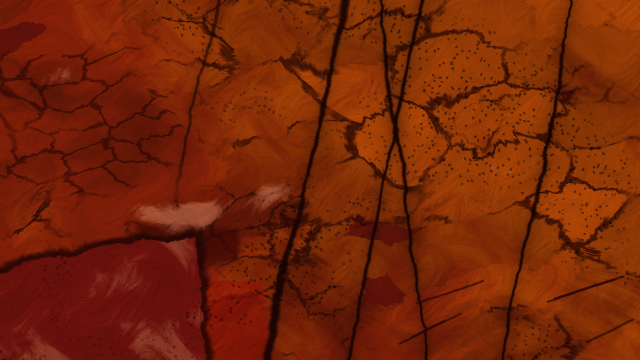
Give the GLSL for this texture, as a WebGL 1 fragment shader.

```glsl
precision highp float;
// Weathered ochre and rust rock face, split by steep dark cracks, with a crimson slab.
uniform vec2 u_resolution;

const vec3 OCHRE = vec3(0.60, 0.235, 0.02);
const vec3 RUST = vec3(0.49, 0.115, 0.03);
const vec3 UMBER = vec3(0.34, 0.075, 0.02);
const vec3 CRIMSON = vec3(0.41, 0.065, 0.045);
const vec3 PINK = vec3(0.69, 0.38, 0.26);
const vec3 SHADOW = vec3(0.13, 0.015, 0.01);

vec2 hash2(vec2 c) {
  vec2 k = vec2(dot(c, vec2(127.1, 311.7)), dot(c, vec2(269.5, 183.3)));
  return fract(sin(k) * 43758.5);
}

// Rotated, self-warping sines: a turbulent value of about -0.8 to 0.8.
float layeredSines(vec2 p) {
  float sum = 0.0, amp = 0.5;
  for (int i = 0; i < 6; i++) {
    p += 0.6 * sin(p.yx * 1.3 + vec2(1.7, 4.1));
    sum += amp * sin(p.x) * cos(p.y);
    p = mat2(1.6, 1.2, -1.2, 1.6) * p + 2.3;
    amp *= 0.58;
  }
  return sum;
}

// Cellular noise: nearest distance, gap to the second nearest, cell id.
vec3 cellular(vec2 p) {
  vec2 cell = floor(p), f = fract(p);
  float near = 8.0, second = 8.0, id = 0.0;
  for (int y = -1; y <= 1; y++) {
    for (int x = -1; x <= 1; x++) {
      vec2 o = vec2(float(x), float(y));
      vec2 h = hash2(cell + o);
      float d = length(o + h - f);
      if (d < near) {
        second = near;
        near = d;
        id = fract(h.x * 7.3 + h.y * 3.1);
      } else {
        second = min(second, d);
      }
    }
  }
  return vec3(near, second - near, id);
}

float line(float d, float width, float soft) {
  return 1.0 - smoothstep(width * 0.3, width + soft, d);
}

// Signed horizontal distance to a wandering steep crack.
float crackOffset(vec2 p, float bottom, float top, float seed) {
  float wander = layeredSines(vec2(p.y * 5.0 + seed, seed * 3.0));
  return p.x - mix(bottom, top, p.y) - 0.022 * wander;
}

float segment(vec2 p, vec2 a, vec2 b) {
  vec2 ap = p - a, ab = b - a;
  return length(ap - ab * clamp(dot(ap, ab) / dot(ab, ab), 0.0, 1.0));
}

float box(vec2 p, vec2 centre, vec2 halfSize) {
  vec2 d = abs(p - centre) - halfSize;
  return max(d.x, d.y);
}

void main() {
  vec2 p = gl_FragCoord.xy / u_resolution.y;
  float soft = max(0.0018, 1.0 / u_resolution.y);
  float broad = layeredSines(p * 3.2 + 1.0);
  float patches = layeredSines(p * vec2(5.0, 8.0) + 7.0);
  float grain = layeredSines(p * 17.0 + 3.0);
  float relief = grain - layeredSines((p + vec2(-0.003, 0.004)) * 17.0 + 3.0);
  vec2 warp = vec2(patches, layeredSines(p * 9.0 + 12.0));

  // Stained surface: ochre to the right, rust to the left.
  float ochre = broad * 0.6 + grain * 0.35 + (p.x - 0.72) * 0.5 + (p.y - 0.5) * 0.35;
  vec3 color = mix(RUST, OCHRE, smoothstep(-0.45, 0.5, ochre));
  float stain = patches * 0.7 - broad * 0.3 + grain * 0.3 - (p.y - 0.5) * 0.35;
  color = mix(color, UMBER, 0.75 * smoothstep(0.05, 0.65, stain));

  // Broken plates with ragged, partly open joints and a few red chips.
  vec2 tilted = mat2(0.98, -0.17, 0.17, 0.98) * p;
  vec3 plate = cellular(tilted * vec2(3.2, 6.0) + warp * 0.32);
  vec3 flake = cellular(tilted * vec2(7.0, 13.0) + warp * 0.5 + 20.0);
  color *= 0.89 + 0.2 * plate.z;
  float chip = step(0.95, flake.z) * smoothstep(0.04, 0.1, flake.y);
  color = mix(color, CRIMSON * 0.85, chip * 0.85);
  float joint = line(plate.y, 0.06, 0.03) * smoothstep(-0.15, 0.35, broad + grain * 0.5);
  float chipped = line(flake.y, 0.07, 0.05) * smoothstep(0.05, 0.45, patches + 0.3 * (0.9 - p.x));
  color = mix(color, SHADOW, max(joint * 0.75, chipped * 0.6));

  // Pale mineral crust in a band left of the main crack.
  float band = exp(-pow((p.y - 0.44 - 0.04 * sin(p.x * 9.0)) / 0.05, 2.0));
  band *= smoothstep(0.2, 0.4, p.x) * (1.0 - smoothstep(0.75, 1.1, p.x));
  float crust = smoothstep(0.45, 0.85, band * 0.6 + warp.y * 0.6 + grain * 0.3);
  color = mix(color, PINK, crust * 0.75);

  // Dark hollow beside the slab.
  float hollow = box(p, vec2(0.53, 0.32), vec2(0.16, 0.07)) + 0.045 * warp.x + 0.015 * grain;
  color = mix(color, SHADOW * 1.7, 0.75 * (1.0 - smoothstep(-0.02, 0.008, hollow)));

  // Crimson slab with a shadowed edge and scuffed pink bloom.
  float slab = max(p.x - 0.56, p.y - 0.25 - 0.2 * p.x) + 0.025 * warp.y + 0.008 * grain;
  color = mix(color, vec3(0.53, 0.07, 0.02), 0.7 * (1.0 - smoothstep(0.17, 0.19, slab)) * step(p.y, 0.22));
  color = mix(color, SHADOW, 0.85 * (1.0 - smoothstep(0.008, 0.028, slab)));
  float bloom = smoothstep(0.05, 0.75, grain + patches * 0.5);
  vec3 slabColor = mix(CRIMSON, PINK * 0.9, bloom * 0.5);
  color = mix(color, slabColor, 1.0 - smoothstep(-soft, soft, slab));

  // Steep cracks: the first is the widest, the rest are finer.
  for (int i = 0; i < 5; i++) {
    float n = float(i);
    float bottom = 0.75 + 0.215 * n;
    float lean = 0.2 - 0.32 * step(1.5, n) * step(n, 2.5);
    if (i == 4) bottom = 0.4;
    float d = crackOffset(p, bottom, bottom + lean, n * 2.7 + 1.0);
    float vary = 0.65 + 0.7 * layeredSines(vec2(p.y * 7.0, n * 5.0));
    float width = (i == 0 ? 0.013 : 0.0055) * max(vary, 0.15);
    float depth = i == 4 ? 0.6 * smoothstep(0.4, 0.6, p.y) : 0.92;
    color *= 1.0 - 0.3 * depth * exp(-abs(d) / 0.018);
    color = mix(color, SHADOW * 0.7, depth * line(abs(d), width, soft * 1.5));
  }

  // Short slanting scratches low on the right.
  for (int i = 0; i < 6; i++) {
    vec2 h = hash2(vec2(float(i), 4.0));
    vec2 start = vec2(0.9 + 0.75 * h.x, 0.04 + 0.22 * h.y);
    float d = segment(p + 0.004 * warp, start, start + vec2(0.12 + 0.12 * h.y, 0.06));
    color = mix(color, SHADOW, 0.65 * line(d, 0.0025, soft));
  }

  // Pitted specks and raking light.
  vec3 pit = cellular(p * 65.0 + warp);
  float pits = step(0.6, pit.z) * (1.0 - smoothstep(0.12, 0.35, pit.x));
  color *= 1.0 - 0.45 * pits * smoothstep(-0.1, 0.4, broad + patches * 0.5);
  color *= 1.0 + 0.28 * clamp(relief, -0.9, 0.9) + 0.07 * grain;
  gl_FragColor = vec4(clamp(color, 0.0, 1.0), 1.0);
}
```
